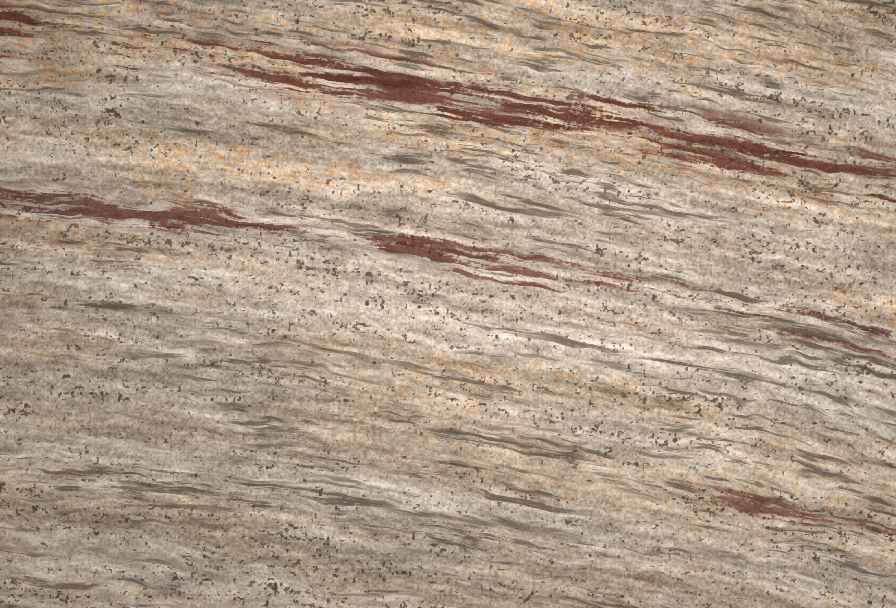
Write a WebGL 1 fragment shader that draws this texture.

```glsl
precision highp float;
// Polished granite slab: sloping cream strata, rust veins, dark wisps and mineral specks.

uniform vec2 u_resolution;

const vec3 SHADE = vec3(0.46, 0.395, 0.335);
const vec3 CREAM = vec3(0.90, 0.84, 0.77);
const vec3 PEACH = vec3(1.05, 0.95, 0.84);
const vec3 RUST = vec3(0.50, 0.31, 0.24);
const vec3 MAROON = vec3(0.30, 0.14, 0.11);
const vec3 SOOT = vec3(0.22, 0.175, 0.14);

float hash(vec2 p) {
  vec3 q = fract(vec3(p.xyx) * 0.1031);
  q += dot(q, q.yzx + 33.33);
  return fract((q.x + q.y) * q.z);
}

float noise(vec2 p) {
  vec2 cell = floor(p);
  vec2 f = fract(p);
  f = f * f * (3.0 - 2.0 * f);
  float low = mix(hash(cell), hash(cell + vec2(1.0, 0.0)), f.x);
  float high = mix(hash(cell + vec2(0.0, 1.0)), hash(cell + vec2(1.0, 1.0)), f.x);
  return mix(low, high, f.y);
}

float fbm(vec2 p) {
  float sum = 0.0;
  float weight = 0.5;
  for (int i = 0; i < 4; i++) {
    sum += weight * noise(p);
    p = p * 2.03 + vec2(17.3, 9.1);
    weight *= 0.55;
  }
  return sum / 1.01;
}

// Strata coordinates: x runs along the layers, y crosses them.
vec2 strata(vec2 p) {
  float swirl = mix(0.034, 0.014, smoothstep(0.1, 0.5, p.y));
  float bend = swirl * (noise(p * vec2(4.0, 7.0) + 40.0) - 0.5);
  bend += 0.30 * swirl * (noise(p * vec2(15.0, 24.0) + 70.0) - 0.5);
  bend += 0.006 * (noise(p * vec2(36.0, 50.0) + 20.0) - 0.5);
  return vec2(p.x, p.y + 0.10 * p.x + 0.045 * p.x * p.x + bend);
}

float bell(float offset, float width) {
  return exp(-offset * offset / (width * width));
}

// Frayed strands, dense at the core of one layer and sparse around it.
float vein(vec2 s, float level, float width, float seed, float grit) {
  float halo = bell(s.y - level, width);
  float core = bell(s.y - level, width * 0.28);
  float strands = fbm(s * vec2(9.0, 110.0) + seed);
  float presence = noise(vec2(s.x * 4.0, seed)) - 0.5;
  float density = strands + 0.05 * halo + 0.10 * core + 0.26 * presence + 0.14 * grit;
  return smoothstep(0.57, 0.77, density) * smoothstep(0.04, 0.5, halo);
}

// Thin dark streaks lying in the layers, gathered in patches.
float wisps(vec2 s, vec2 scale, float gate, float grit) {
  float patches = fbm(s * vec2(2.4, 13.0) + 51.0);
  float streaks = fbm(s * scale + 15.0) + 0.10 * grit;
  return smoothstep(0.57, 0.77, streaks) * smoothstep(gate, gate + 0.20, patches);
}

// Ragged mineral flecks; share shifts how many rise above the threshold.
float flecks(vec2 p, float scale, float share) {
  float body = noise(p * scale * vec2(0.75, 1.0));
  float edge = noise(p * scale * 2.1 + 33.0);
  return smoothstep(0.74, 0.90, 0.65 * body + 0.35 * edge + share);
}

float lamp(vec2 p) {
  vec2 d = (p - vec2(0.95, 0.60)) * vec2(0.85, 1.2);
  return mix(0.66, 1.11, exp(-dot(d, d)));
}

void main() {
  vec2 p = gl_FragCoord.xy / u_resolution.y;
  vec2 s = strata(p);
  float upper = smoothstep(0.35, 0.75, s.y);

  // Layered stone with a crystalline grain
  float layers = fbm(s * vec2(2.2, 26.0));
  float threads = fbm(s * vec2(11.0, 95.0) + 64.0);
  float fibers = noise(s * vec2(60.0, 170.0) + 12.0);
  float grain = noise(p * 190.0 + 5.0) - 0.5;
  float dust = noise(p * 330.0 + 90.0) - 0.5;
  float tone = 0.61 + 0.55 * (layers - 0.5) + 0.80 * (threads - 0.5);
  tone += 0.25 * (fibers - 0.5) + 0.20 * grain + 0.40 * dust;
  vec3 color = mix(SHADE, CREAM, tone);

  // Warm feldspar patches
  float warmth = smoothstep(0.38, 0.70, fbm(s * vec2(3.0, 18.0) + 30.0));
  warmth *= smoothstep(0.15, 0.80, noise(p * 150.0 + 60.0)) * mix(0.6, 1.0, upper);
  color *= mix(vec3(1.0), PEACH, warmth);

  // Dark wisps, mostly in the lower half
  float grit = grain + dust;
  float dark = 0.62 * wisps(s, vec2(9.0, 100.0), mix(0.41, 0.50, upper), grit);
  dark = max(dark, 0.55 * wisps(s + 7.0, vec2(18.0, 150.0), 0.40, grit));

  // Mineral flecks strung along the layers
  float rows = fbm(s * vec2(6.0, 48.0) + 80.0) - 0.5;
  dark = max(dark, 0.58 * flecks(p, 190.0, 0.03 + 0.40 * rows));
  dark = max(dark, 0.72 * flecks(p + 2.0, 105.0, 0.38 * rows - 0.04));
  color = mix(color, SOOT, dark);

  // Rust veins
  float rust = vein(s, 0.945, 0.044, 4.0, grit);
  rust = max(rust, 0.9 * vein(s, 0.677, 0.029, 23.0, grit));
  rust = max(rust, 0.8 * vein(s, 0.372, 0.014, 47.0, grit) * smoothstep(0.9, 1.25, p.x));
  vec3 rust_color = mix(RUST, MAROON, clamp(1.4 * threads - 0.4 * grit, 0.0, 1.0));
  color = mix(color, rust_color, rust * 0.84);

  gl_FragColor = vec4(clamp(color * lamp(p), 0.0, 1.0), 1.0);
}
```
